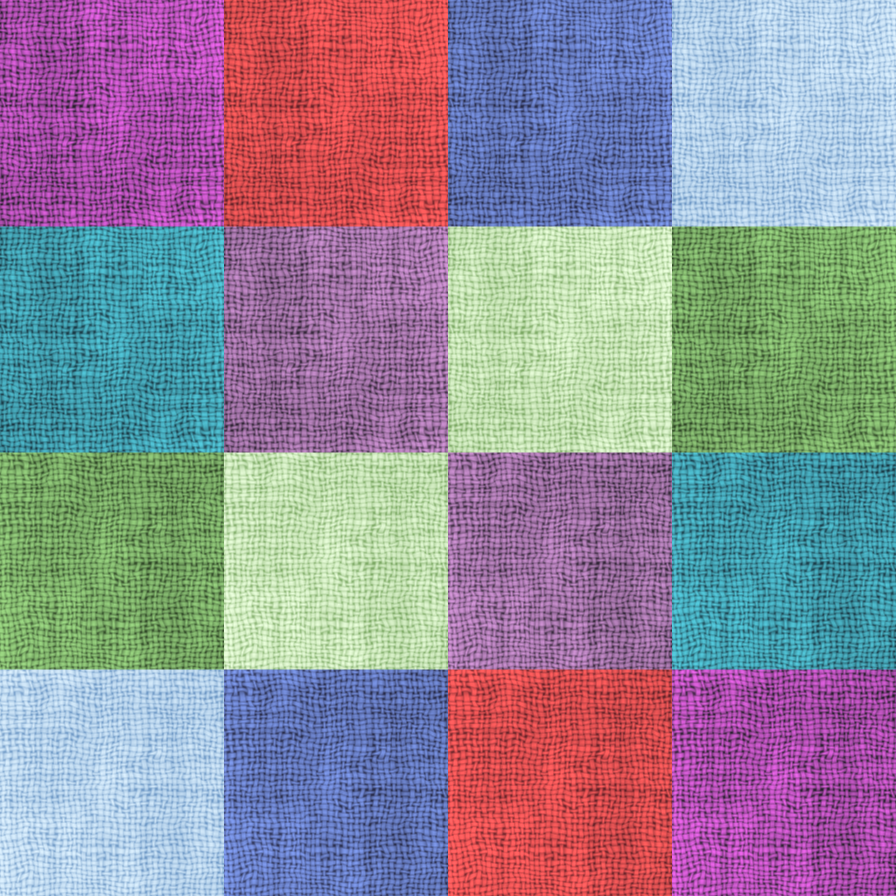
Give the GLSL for this pattern, as a three.js fragment shader.

```glsl
// A four by four patchwork of coarse woven cloth in eight colours.
// The lower half is the upper half turned by 180 degrees; each patch is a
// plain weave of uneven threads, tinted from its gap colour to its thread colour.

#define THREADS vec2(38.0, 41.0)          // warp and weft threads in a patch
#define ROW_EDGES vec3(0.2526, 0.4948, 0.7474)
#define PATCH_HEIGHT 0.2526
#define THREAD_HALF_WIDTH 0.32            // in thread spacings
#define EDGE_SOFTNESS 0.15
#define RELIEF 0.30                       // shading of over and under
#define WOBBLE 0.55
#define WEAR 0.24
#define SAMPLE_OFFSET 0.0005

varying vec2 vUv;

float hash(vec2 p) {
  return fract(sin(dot(p, vec2(127.1, 311.7))) * 43758.5453);
}

float noise(vec2 p) {
  vec2 i = floor(p), f = fract(p);
  f = f * f * (3.0 - 2.0 * f);
  return mix(mix(hash(i), hash(i + vec2(1.0, 0.0)), f.x),
             mix(hash(i + vec2(0.0, 1.0)), hash(i + 1.0), f.x), f.y);
}

// Brightness of the weave: 0 in the gaps, about 1 on raised threads
float weave(vec2 q) {
  vec2 p = q * THREADS;
  p += WOBBLE * (vec2(noise(q * 7.0), noise(q * 7.0 + 31.0)) - 0.5) * 2.0;
  p += WOBBLE * (vec2(noise(p * 0.6 + 9.0), noise(p * 0.6 + 57.0)) - 0.5);
  p.x += 1.5 * pow(q.x, 4.0) * (q.y - 0.5);

  vec2 id = floor(p), f = fract(p) - 0.5;
  vec2 swelling = vec2(noise(vec2(id.x * 7.0, p.y * 0.4)),
                       noise(vec2(p.x * 0.4, id.y * 7.0 + 300.0))) - 0.5;
  vec2 halfWidth = THREAD_HALF_WIDTH + 0.22 * swelling;
  vec2 cover = smoothstep(-EDGE_SOFTNESS, EDGE_SOFTNESS, halfWidth - abs(f));

  // Warp and weft rise and dip in turn
  float over = 1.0 - 2.0 * mod(id.x + id.y, 2.0);
  vec2 rise = over * vec2(cos(3.14159 * f.y), -cos(3.14159 * f.x));
  vec2 lit = cover * (1.0 - RELIEF + RELIEF * rise);
  return max(lit.x, lit.y);
}

// Slow stains, thread streaks and the pale worn side
float wear(vec2 q) {
  float blotch = noise(q * 4.0 + 3.0) - 0.5;
  float streak = noise(q * vec2(38.0, 2.5)) + noise(q * vec2(2.5, 41.0) + 70.0) - 1.0;
  float fray = smoothstep(0.78, 1.0, q.x) * noise(q * vec2(5.0, 4.0) + 20.0);
  float speck = hash(floor(q * THREADS * 1.5)) - 0.5;
  return WEAR * (0.6 * blotch + 0.7 * streak + fray + 0.4 * speck);
}

void palette(float index, out vec3 thread, out vec3 gap) {
  if (index < 0.5) {        // magenta
    thread = vec3(0.84, 0.36, 0.84); gap = vec3(0.20, 0.14, 0.22);
  } else if (index < 1.5) { // red
    thread = vec3(1.00, 0.36, 0.36); gap = vec3(0.43, 0.15, 0.17);
  } else if (index < 2.5) { // blue
    thread = vec3(0.46, 0.56, 0.87); gap = vec3(0.18, 0.20, 0.33);
  } else if (index < 3.5) { // pale blue
    thread = vec3(0.81, 0.90, 0.97); gap = vec3(0.46, 0.62, 0.79);
  } else if (index < 4.5) { // teal
    thread = vec3(0.30, 0.73, 0.80); gap = vec3(0.12, 0.27, 0.32);
  } else if (index < 5.5) { // mauve
    thread = vec3(0.75, 0.53, 0.77); gap = vec3(0.24, 0.18, 0.26);
  } else if (index < 6.5) { // pale green
    thread = vec3(0.87, 0.96, 0.81); gap = vec3(0.52, 0.69, 0.43);
  } else {                  // green
    thread = vec3(0.56, 0.78, 0.47); gap = vec3(0.22, 0.32, 0.18);
  }
}

vec3 patchwork(vec2 uv) {
  uv = clamp(uv, 0.0, 0.9999);
  vec3 passed = step(ROW_EDGES, vec3(uv.y));
  float row = passed.x + passed.y + passed.z;
  float base = dot(passed, ROW_EDGES - vec3(0.0, ROW_EDGES.xy));
  float column = floor(uv.x * 4.0);
  vec2 q = vec2(fract(uv.x * 4.0), (uv.y - base) / PATCH_HEIGHT);

  // Turn the lower half around
  if (row < 1.5) {
    row = 3.0 - row;
    column = 3.0 - column;
    q = 1.0 - q;
  }

  vec3 thread, gap;
  palette((3.0 - row) * 4.0 + column, thread, gap);
  float light = clamp(weave(q) + wear(q), -0.1, 1.15);
  return mix(gap, thread, light);
}

void main() {
  // Four close samples soften threads and seams
  vec3 color = vec3(0.0);
  for (int i = 0; i < 4; i++) {
    float n = float(i);
    vec2 corner = vec2(mod(n, 2.0), floor(n / 2.0)) * 2.0 - 1.0;
    color += patchwork(vUv + corner * SAMPLE_OFFSET);
  }
  gl_FragColor = vec4(clamp(color / 4.0, 0.0, 1.0), 1.0);
}
```
